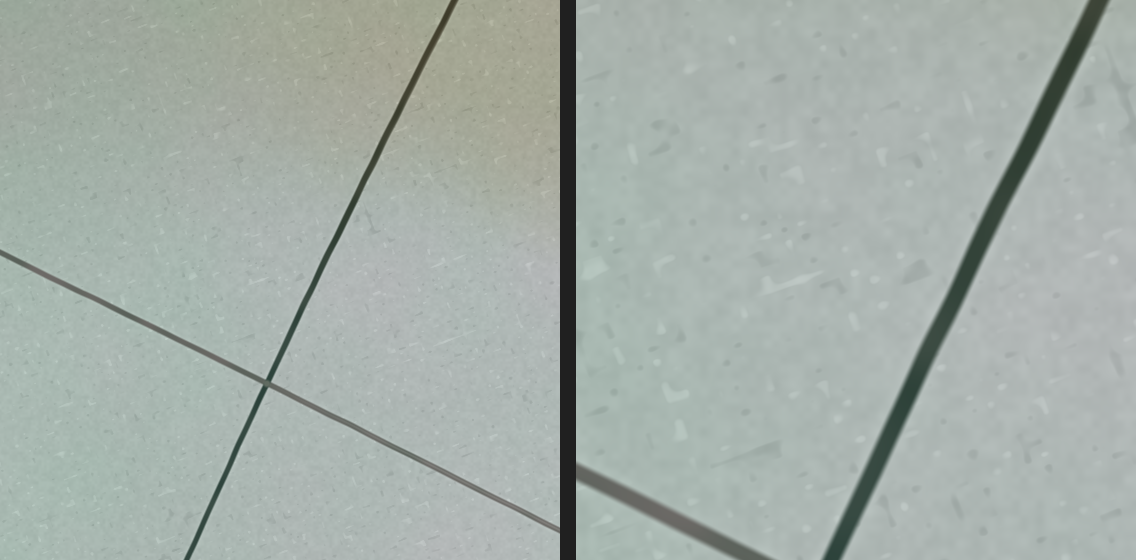
Left: the whole. Right: its middle third, enlarged.
This texture is drawn by a Shadertoy shader. Its source:

```glsl
float hash(vec2 p) {
    p = fract(p * vec2(0.1031, 0.1137));
    p += dot(p, p.yx + 33.33);
    return fract((p.x + p.y) * p.x * 17.0);
}

float noise(vec2 p) {
    vec2 i = floor(p), f = fract(p);
    f = f * f * (3.0 - 2.0 * f);
    return mix(mix(hash(i), hash(i + vec2(1, 0)), f.x),
               mix(hash(i + vec2(0, 1)), hash(i + vec2(1, 1)), f.x), f.y);
}

float fbm(vec2 p) {
    float sum = 0.0, gain = 0.5;
    for (int i = 0; i < 4; i++) {
        sum += gain * noise(p);
        p = mat2(1.6, 1.2, -1.2, 1.6) * p + 7.3;
        gain *= 0.5;
    }
    return sum;
}

// Soft-edged coverage of a line, given the distance to its centre
float lineMask(float dist, float halfWidth, float blur) {
    return 1.0 - smoothstep(halfWidth - blur, halfWidth + blur, abs(dist));
}

// Glazed surface: cool light below, warm shade towards the upper right
vec3 tileColor(vec2 uv) {
    vec3 color = mix(vec3(0.655, 0.720, 0.690), vec3(0.690, 0.718, 0.712),
                     smoothstep(0.1, 0.9, uv.x + 0.25 * uv.y));
    float cloud = fbm(uv * 3.0 + 4.0) - 0.47;
    float shade = smoothstep(0.45, 1.05, uv.y + 0.12 * (0.5 - uv.x) + 0.2 * cloud);
    color = mix(color, vec3(0.610, 0.655, 0.610), shade);
    float warmth = smoothstep(0.62, 0.95, uv.y + 0.22 * (uv.x - 0.5) + 0.25 * cloud)
                 * smoothstep(0.1, 0.75, uv.x);
    color = mix(color, vec3(0.645, 0.645, 0.565), 0.85 * warmth);

    // Faint tint blotches, fine grain and sparse pits
    float tint = fbm(uv * 6.0 + 21.0) - 0.47;
    color += tint * vec3(0.035, -0.012, 0.015) + 0.03 * cloud;
    color += 0.025 * (noise(uv * 210.0) - 0.5) + 0.025 * (noise(uv * 110.0 + 9.0) - 0.5);
    float speck = noise(uv * mat2(95.0, 35.0, -45.0, 120.0) + 40.0);
    color -= 0.05 * smoothstep(0.84, 0.98, speck);
    color += 0.05 * smoothstep(0.16, 0.02, speck);
    return color;
}

void mainImage(out vec4 fragColor, in vec2 fragCoord) {
    vec2 uv = fragCoord / iResolution.xy;
    float blur = max(0.0022, 0.8 / iResolution.y);
    vec2 d = uv - vec2(0.4766, 0.315);
    vec2 wobble = 0.0016 * (vec2(noise(uv * 24.0), noise(uv * 24.0 + 50.0)) - 0.5);

    // Signed distances to the two slightly bowed joints
    float steep = (d.x - 0.465 * d.y - 0.037 * d.y * d.y) * 0.9 + wobble.x;
    float shallow = (d.y + 0.496 * d.x + 0.012 * d.x * d.x) * 0.895 + wobble.y;

    // Pale rims beside the joints
    vec3 color = tileColor(uv);
    color += 0.03 * max(lineMask(steep, 0.0095, 0.004), lineMask(shallow, 0.0085, 0.004));

    // Shallow joint, with a worn lighter core to the right
    float wear = noise(uv * 30.0 + 13.0);
    vec3 shallowGrout = mix(vec3(0.33, 0.36, 0.33), vec3(0.42, 0.40, 0.39), wear);
    float core = lineMask(shallow - 0.0005, 0.0016, 0.0025);
    shallowGrout += 0.10 * core * smoothstep(-0.1, 0.3, d.x);
    color = mix(color, shallowGrout, 0.95 * lineMask(shallow, 0.0048, blur));

    // Steep joint, darker and wider, turning olive at the top
    vec3 steepGrout = mix(vec3(0.20, 0.28, 0.25), vec3(0.25, 0.24, 0.17),
                          smoothstep(0.3, 1.0, uv.y));
    steepGrout += 0.07 * (wear - 0.5) * vec3(1.2, 0.9, 0.9);
    steepGrout += 0.09 * smoothstep(0.001, 0.005, steep) * smoothstep(0.5, 1.0, uv.y);
    float steepWidth = mix(0.0046, 0.0060, smoothstep(0.1, 0.8, uv.y));
    color = mix(color, steepGrout, lineMask(steep, steepWidth, blur));

    // Filled crossing
    color = mix(color, vec3(0.43, 0.46, 0.42), 0.8 * (1.0 - smoothstep(0.003, 0.009, length(d))));
    fragColor = vec4(color, 1.0);
}
```
